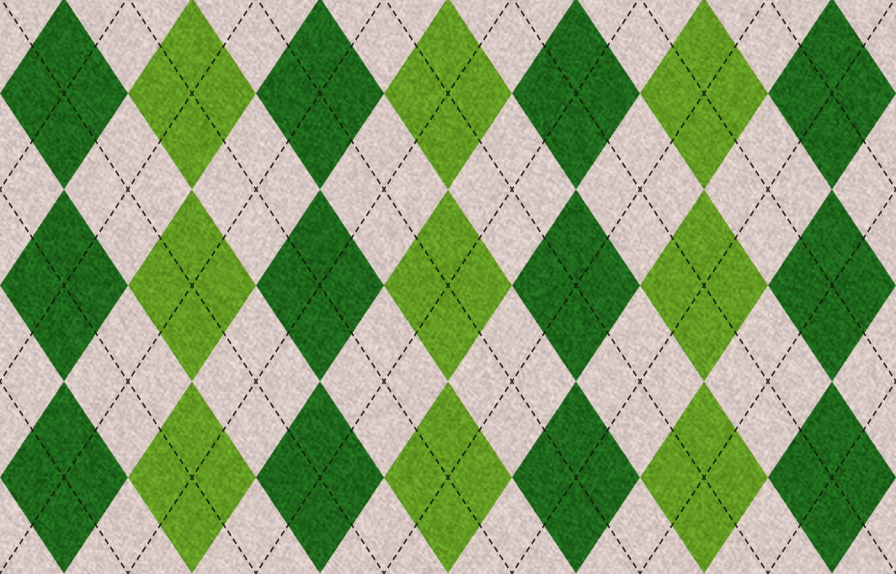
Reproduce this pattern procedurally as a Shadertoy shader.

```glsl
// Argyle cloth: columns of dark and light green diamonds on a pale ground,
// crossed by dashed diagonal stitching. Each cell is folded into one quadrant
// for its distances; value noise and a faint twill give the woven grain.

#define CELL vec2(0.2230, 0.3345)      // diamond size, in canvas heights
#define BASELINE 0.001                 // lowest diamond tip
#define DASHES 12.0                    // dashes per half diagonal
#define DASH_FILL 0.62                 // drawn part of each dash period
#define STITCH_WIDTH 0.0029
#define THREAD 0.0052                  // grain size
#define GRAIN 0.26                     // grain contrast
#define CREAM vec3(0.845, 0.785, 0.770)
#define DARK_GREEN vec3(0.115, 0.400, 0.105)
#define LIGHT_GREEN vec3(0.390, 0.605, 0.135)
#define INK vec3(0.070, 0.085, 0.045)

float hash(vec2 p) {
    vec3 q = fract(p.xyx * 0.1031);
    q += dot(q, q.yzx + 33.33);
    return fract((q.x + q.y) * q.z);
}

float valueNoise(vec2 p) {
    vec2 i = floor(p), f = fract(p);
    f = f * f * (3.0 - 2.0 * f);
    float low = mix(hash(i), hash(i + vec2(1, 0)), f.x);
    float high = mix(hash(i + vec2(0, 1)), hash(i + vec2(1, 1)), f.x);
    return mix(low, high, f.y);
}

// Coverage of a shape from its signed distance, one pixel soft
float coverage(float dist, float pixel) {
    return clamp(0.5 - dist / pixel, 0.0, 1.0);
}

// Woven grain centred on zero: slanted fibres, loose specks and twill ribs
float weave(vec2 p) {
    vec2 t = p / THREAD + 40.0;
    float fibres = valueNoise(vec2(t.x + t.y, (t.y - t.x) * 0.5 + 300.0)) - 0.5;
    float specks = valueNoise(t * 1.3 + 70.0) - 0.5;
    float twill = sin(3.14159 * (t.x - 0.55 * t.y));
    return 0.5 * fibres + 0.45 * specks + 0.06 * twill;
}

void mainImage(out vec4 fragColor, in vec2 fragCoord) {
    float pixel = 1.0 / iResolution.y;
    vec2 p = fragCoord * pixel;
    vec2 cell = (p - vec2(0.0, BASELINE)) / CELL;
    vec2 fold = abs(fract(cell) - 0.5);
    float toDistance = CELL.x * CELL.y / length(CELL);

    // Diamonds alternate in colour from column to column
    float diamond = (fold.x + fold.y - 0.5) * toDistance;
    float isLight = mod(floor(cell.x), 2.0);
    vec3 green = mix(DARK_GREEN, LIGHT_GREEN, isLight);
    float inside = coverage(diamond, pixel * 1.2);
    vec3 color = mix(CREAM, green, inside);

    // Cloth grain, stronger on the dark wool
    float grain = weave(p);
    color *= 1.0 + GRAIN * grain * (1.0 + 0.5 * inside * (1.0 - isLight));
    color += 0.07 * inside * grain;

    // Dashed stitches along both diagonals of the cell
    float period = 0.5 * length(CELL) / DASHES;
    float phase = abs(fract((fold.x + fold.y) * DASHES + 0.5) - 0.5);
    float along = (phase - 0.5 * DASH_FILL) * period;
    float across = abs(fold.x - fold.y) * toDistance - 0.5 * STITCH_WIDTH;
    float stitch = coverage(across, pixel) * coverage(along, pixel);
    color = mix(color, INK, 0.88 * stitch);

    fragColor = vec4(clamp(color, 0.0, 1.0), 1.0);
}
```
